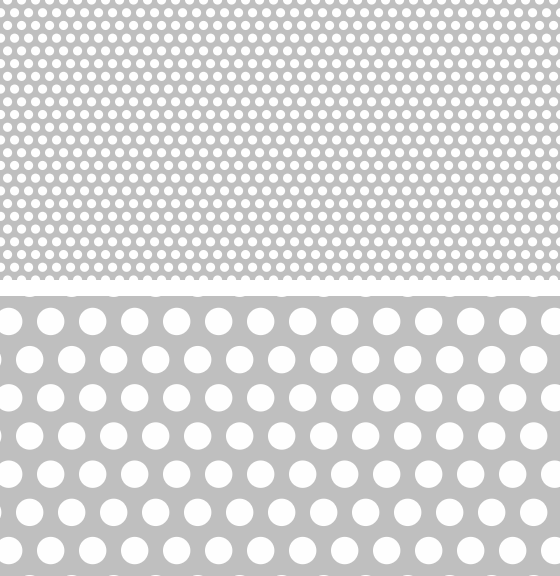
Top, the full canvas; bottom, a detail of the centre.
A Shadertoy shader for this pattern:

```glsl
// Perforated sheet: round pale dots on flat grey, in staggered rows.
// Each row is a repeat of one cell, alternate rows slide by half a cell,
// and a circle distance function gives the smooth dot edge.

// Lengths are in canvas heights; the canvas is two heights wide.
const float COLUMNS = 40.0;
const float ROWS = 22.0;
const vec2 PITCH = vec2(2.0 / COLUMNS, 1.0 / ROWS);
const float DOT_RADIUS = 0.0163;
const float COLUMN_SHIFT = 0.04;   // sideways offset, in cells
const vec3 SHEET_GREY = vec3(0.748);
const vec3 DOT_WHITE = vec3(0.995);

// Signed distance to the dot in the nearest staggered cell.
float dotDistance(vec2 p) {
    float row = floor(p.y / PITCH.y + 0.5);
    float stagger = 0.5 * (1.0 - mod(row, 2.0));
    float column = floor(p.x / PITCH.x - stagger - COLUMN_SHIFT + 0.5);
    vec2 center = vec2(column + stagger + COLUMN_SHIFT, row) * PITCH;
    return length(p - center) - DOT_RADIUS;
}

void mainImage(out vec4 fragColor, in vec2 fragCoord) {
    vec2 p = fragCoord / iResolution.y;
    float pixel = 1.0 / iResolution.y;

    // Edge coverage ramps over one pixel.
    float coverage = clamp(0.5 - dotDistance(p) / pixel, 0.0, 1.0);
    fragColor = vec4(mix(SHEET_GREY, DOT_WHITE, coverage), 1.0);
}
```
